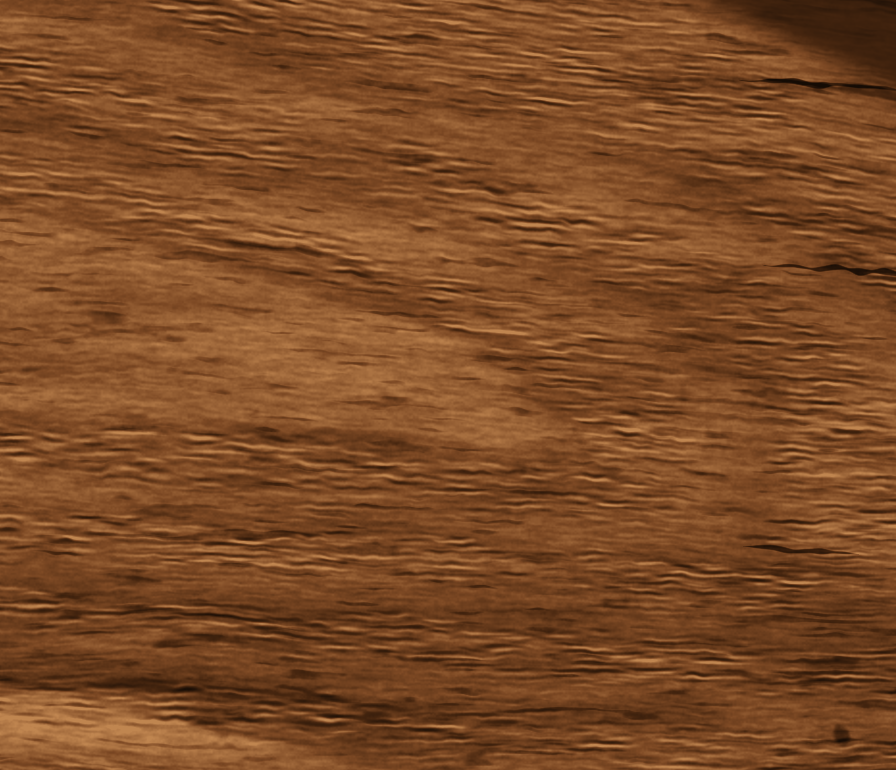
Reproduce this texture procedurally as a Shadertoy shader.

```glsl
#define DARK_WOOD vec3(0.28, 0.15, 0.06)
#define MID_WOOD vec3(0.49, 0.285, 0.14)
#define LIGHT_WOOD vec3(0.71, 0.485, 0.285)
#define ARCH_TIP vec2(0.73, 0.44)
#define RING_PERIOD 0.27
#define RELIEF 1.05
#define PORE_DEPTH 0.38
#define BASE_TONE 0.65

float hash(vec2 p) {
    vec3 q = fract(vec3(p.xyx) * 0.1031);
    q += dot(q, q.yzx + 33.33);
    return fract((q.x + q.y) * q.z);
}

float noise(vec2 p) {
    vec2 i = floor(p), f = smoothstep(0.0, 1.0, p - i);
    return mix(mix(hash(i), hash(i + vec2(1, 0)), f.x),
               mix(hash(i + vec2(0, 1)), hash(i + vec2(1, 1)), f.x), f.y);
}

// One row of fibre, shifted at random along its length
float fibreRow(float x, float row) {
    x += hash(vec2(row, 7.0)) * 31.0;
    float i = floor(x);
    return mix(hash(vec2(i, row)), hash(vec2(i + 1.0, row)), smoothstep(0.0, 1.0, x - i));
}

float streak(vec2 p) {
    p += 200.0;
    float row = floor(p.y);
    return mix(fibreRow(p.x, row), fibreRow(p.x, row + 1.0), smoothstep(0.0, 1.0, p.y - row));
}

// Growth level: zero on the edge of the inner tongue, rising outward
float growthLevel(vec2 p) {
    vec2 q = p - ARCH_TIP;
    float y2 = pow(max(q.y, 0.0), 2.0);
    float upper = (q.x + 8.6 * y2) / (1.0 + 9.0 * y2);
    float lower = 2.5 * (-0.04 - 0.08 * q.x - q.y);
    float blend = max(0.08 - abs(upper - lower), 0.0);
    return max(upper, lower) + blend * blend / 0.32;
}

// Narrow tapered split along the grain
float crack(vec2 p, vec3 place) {
    vec2 d = p - place.xy;
    float along = d.x / place.z;
    float across = d.y + 0.07 * d.x + 0.006 * (noise(p * vec2(34, 9)) - 0.5);
    float width = 0.0045 * (1.0 - along * along) * (0.3 + noise(p * vec2(60, 3)));
    return smoothstep(-0.001, 0.0015, width - abs(across)) * step(abs(along), 1.0);
}

vec3 woodColor(float tone) {
    vec3 c = mix(DARK_WOOD, MID_WOOD, clamp(tone * 2.0, 0.0, 1.0));
    c = mix(c, LIGHT_WOOD, clamp(tone * 2.0 - 1.0, 0.0, 1.2));
    return c * (1.0 + 0.9 * clamp(tone, -0.8, 0.0));
}

void mainImage(out vec4 fragColor, in vec2 fragCoord) {
    vec2 p = fragCoord / iResolution.y;

    // Fibre coordinates: grain falls gently to the right, with small waves
    vec2 fibre = p;
    fibre.y += mix(0.02, 0.13, p.y) * p.x;
    fibre.y += 0.02 * (noise(p * vec2(4, 6)) - 0.5) + 0.004 * (noise(p * vec2(24, 40)) - 0.5);

    // Rings: each starts with a rough porous band and fades to smooth wood
    float level = growthLevel(p) + 0.04 * (noise(p * vec2(9, 14)) - 0.5)
                + 0.05 * (streak(fibre * vec2(14, 100)) - 0.5);
    float ring = fract(level / RING_PERIOD);
    float outside = smoothstep(-0.01, 0.03, level);
    float porous = outside * smoothstep(0.0, 0.1, ring) * (1.0 - smoothstep(0.45, 0.75, ring));
    float ringEdge = min(ring, 1.0 - ring) * RING_PERIOD;
    float lateWood = exp(-pow(ringEdge / 0.035, 2.0)) * smoothstep(-0.12, 0.0, level);

    // Broad shading
    float tone = BASE_TONE + 0.24 * (streak(fibre * vec2(2.5, 16)) - 0.5);
    tone += 0.22 * (streak(fibre * vec2(6, 50)) - 0.5);
    tone += 0.16 * (noise(p * vec2(3, 7) + 5.0) - 0.5);
    tone -= 0.22 * (1.0 - smoothstep(0.16, 0.42, p.y));
    tone -= 0.08 * porous + 0.17 * lateWood;
    tone += 0.07 * (1.0 - smoothstep(-0.06, 0.0, level));

    // Short raised fibres lit from above
    vec2 rough = fibre + vec2(0.0, 0.003) * (noise(p * vec2(70, 90)) - 0.5);
    vec2 fine = rough * vec2(25, 185);
    float ridge = streak(fine) - streak(fine + vec2(0.0, 0.55));
    float clump = 0.6 + 0.8 * noise(fibre * vec2(12, 40));
    tone += ridge * RELIEF * clump * mix(0.18, 1.0, porous);

    // Fine grain
    tone += 0.26 * (streak(rough * vec2(45, 260)) - 0.5);
    tone += 0.14 * (noise(p * vec2(150, 260)) - 0.5);
    tone += 0.08 * (noise(p * 400.0) - 0.5);

    // Short dark pores, longer and denser toward the right
    float right = smoothstep(0.65, 1.1, p.x);
    float pore = streak(rough * vec2(18, 140)) + 0.14 * (noise(p * vec2(90, 200)) - 0.5);
    float longPore = streak(rough * vec2(10, 100));
    tone -= PORE_DEPTH * smoothstep(0.72, 0.98, pore);
    tone -= PORE_DEPTH * right * smoothstep(0.68, 0.95, longPore);

    // Pale patch at the lower left under a dark seam
    float seam = 0.12 - 0.08 * p.x - p.y + 0.012 * (noise(p * vec2(6, 3)) - 0.5);
    float leftFade = 1.0 - smoothstep(0.3, 0.75, p.x);
    float patchEdge = seam - 0.16 * max(p.x - 0.08, 0.0);
    tone += 0.42 * smoothstep(0.0, 0.03, patchEdge) * leftFade;
    tone -= 0.36 * exp(-pow(seam / 0.008, 2.0)) * leftFade;

    // Splits, shadowed corner and small knot
    vec3 splits[3] = vec3[3](vec3(1.10, 0.65, 0.11), vec3(1.04, 0.285, 0.075), vec3(1.07, 0.89, 0.11));
    for (int i = 0; i < 3; i++) tone -= 0.95 * crack(p, splits[i]);
    float corner = smoothstep(-0.02, 0.045, p.y - 1.0 + 0.46 * (p.x - 0.88));
    tone = mix(tone, tone * 0.4 - 0.36, corner);
    vec2 knot = (p - vec2(1.094, 0.042)) * mat2(0.9, 0.4, -0.4, 0.9) / vec2(0.009, 0.016);
    tone -= 0.6 * (1.0 - smoothstep(0.4, 1.3, length(knot) + 0.6 * (noise(p * 90.0) - 0.5)));

    fragColor = vec4(woodColor(tone), 1.0);
}
```
